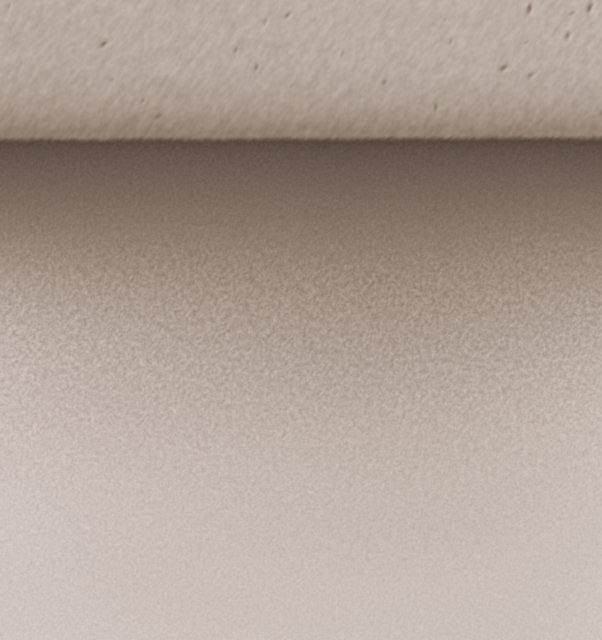
A Shadertoy shader for this texture:

```glsl
const float EDGE_HEIGHT = 0.7805;
const float EDGE_SLOPE = 0.003;
const float EDGE_BLUR = 0.0055;
const float EDGE_FRAY = 0.0022;
const float SHADOW_REACH = 0.258;
const float SHADOW_CENTER = 0.58;
const float SHADOW_BOW = 1.5;
const float GRAIN_SCALE = 125.0;
const float GRAIN_BEND = 0.16;
const float STROKE_SCALE = 95.0;
const float STROKE_ANGLE = 0.95;
const float PIT_SCALE = 21.0;
const float PIT_CHANCE = 0.36;
const vec3 UMBER = vec3(0.36, 0.302, 0.272);
const vec3 TAUPE = vec3(0.57, 0.498, 0.445);
const vec3 CHALK = vec3(0.82, 0.778, 0.75);

vec2 hash2(vec2 p) {
    vec3 q = fract(p.xyx * vec3(0.1031, 0.1030, 0.0973));
    q += dot(q, q.yzx + 33.33);
    return fract((q.xx + q.yz) * q.zy);
}

// Distance to the nearest scattered cell point
float cellular(vec2 p) {
    vec2 cell = floor(p), f = fract(p);
    float nearest = 4.0;
    for (int j = -1; j <= 1; j++) {
        for (int i = -1; i <= 1; i++) {
            vec2 o = vec2(i, j);
            vec2 r = o + hash2(cell + o) - f;
            nearest = min(nearest, dot(r, r));
        }
    }
    return sqrt(nearest);
}

// Zero-centred cellular grain
float grain(vec2 p) {
    return cellular(p + 40.0) - cellular(p * 0.93 + 217.3);
}

vec2 alongStroke(vec2 p) {
    float c = cos(STROKE_ANGLE), s = sin(STROKE_ANGLE);
    return vec2(c * p.x + s * p.y, c * p.y - s * p.x);
}

// Slanted pits, mostly faint: dark hollow with a pale lower-right rim
float pits(vec2 p, float height) {
    vec2 q = p * PIT_SCALE, cell = floor(q);
    float relief = 0.0;
    for (int j = -1; j <= 1; j++) {
        for (int i = -1; i <= 1; i++) {
            vec2 id = cell + vec2(i, j);
            vec2 seed = hash2(id + 71.0);
            vec2 r = alongStroke(q - id - 0.15 - 0.7 * hash2(id + 9.0));
            r.y += 0.25 * r.x * sin(seed.x * 90.0);
            float size = mix(0.06, 0.11, seed.y);
            vec2 hollow = r / (size * vec2(1.4, 0.8));
            vec2 rim = (r + vec2(0.0, size)) / (size * vec2(1.6, 0.7));
            float depth = step(seed.x, PIT_CHANCE) * mix(0.06, 0.22, seed.y * seed.y);
            relief += depth * (0.35 * exp(-dot(rim, rim)) - exp(-dot(hollow, hollow)));
        }
    }
    return relief * smoothstep(0.008, 0.025, height);
}

float ledgeTone(vec2 p, float u, float height) {
    float h = max(height, 0.0);
    float tone = 0.72 + 0.018 * u - 0.215 * exp(-h / 0.044);
    tone += 0.025 * exp(-pow((h - 0.007) / 0.005, 2.0));
    vec2 s = alongStroke(p) * STROKE_SCALE;
    tone += 0.034 * grain(s * vec2(0.3, 0.9));
    tone += 0.028 * grain(s * vec2(0.9, 1.5));
    return tone + pits(p, height);
}

float wallTone(vec2 p, float u, float depth) {
    float d = max(depth, 0.0);
    float side = u - SHADOW_CENTER;
    float bow = SHADOW_BOW * smoothstep(0.0, 0.35, d);
    float bowed = d * (0.93 + bow * side * side);
    float tone = 0.812 - 0.435 * exp(-pow(bowed / SHADOW_REACH, 1.14));
    tone -= 0.07 * exp(-d / 0.009);
    tone += 0.006 * sin(u * 7.0 + d * 9.0) * sin(u * 4.0 - d * 13.0);
    // Grain swells in the half-lit band and fades slowly downward
    float reach = d < 0.26 ? 0.11 : 0.24;
    float band = exp(-pow((d - 0.26) / reach, 2.0));
    // Slight sine bending makes the cells irregular
    vec2 g = p * GRAIN_SCALE;
    g += GRAIN_BEND * sin(g.yx * vec2(1.3, 1.7) + 2.0 * sin(g * 0.37));
    tone += (0.014 + 0.042 * band) * grain(alongStroke(g) * vec2(0.8, 1.1));
    return tone + (0.026 + 0.016 * band) * grain(g * 1.55);
}

vec3 plaster(float tone) {
    vec3 shade = mix(UMBER, TAUPE, (tone - UMBER.r) / (TAUPE.r - UMBER.r));
    vec3 light = mix(TAUPE, CHALK, (tone - TAUPE.r) / (CHALK.r - TAUPE.r));
    return tone < TAUPE.r ? shade : light;
}

void mainImage(out vec4 fragColor, in vec2 fragCoord) {
    vec2 p = fragCoord / iResolution.y;
    float u = fragCoord.x / iResolution.x;
    float edge = EDGE_HEIGHT + EDGE_SLOPE * u + 0.0004 * sin(u * 31.0);
    edge += EDGE_FRAY * grain(alongStroke(p) * vec2(60.0, 130.0));
    float height = p.y - edge;

    // Lit ledge above, shaded wall below
    float blur = max(EDGE_BLUR, 1.0 / iResolution.y);
    float ledge = smoothstep(-blur, blur, height);
    float tone = mix(wallTone(p, u, -height), ledgeTone(p, u, height), ledge);
    vec3 color = plaster(tone);

    // Cool bounce in the lower left
    vec2 away = vec2(u * 2.6, (p.y - 0.14) * 3.4);
    color += exp(-dot(away, away)) * vec3(0.006, 0.002, 0.009);
    fragColor = vec4(clamp(color, 0.0, 1.0), 1.0);
}
```
